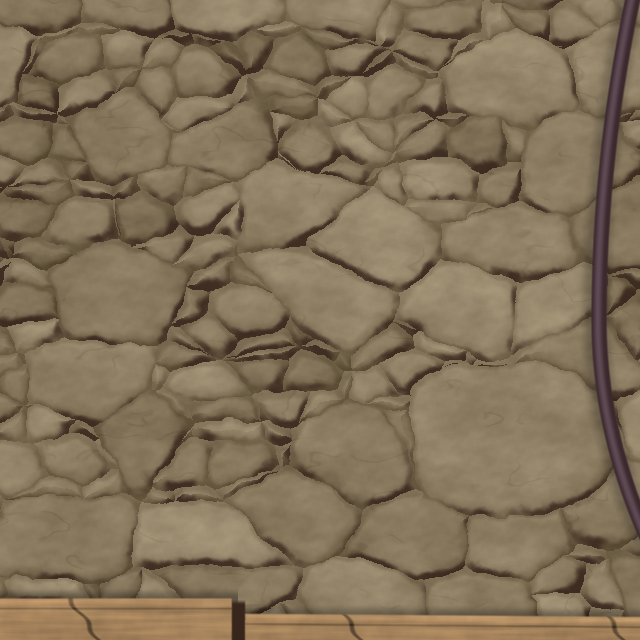
Reproduce this texture procedurally as a Shadertoy shader.

```glsl
// Rubble stone wall with a hanging purple cable and wooden crates at its foot.
#define BIG_STONES vec2(6.0, 8.5)
#define SMALL_STONES vec2(11.0, 16.0)
#define SPLIT_SHARE 0.5
#define ROUNDING 130.0
#define BEVEL 0.022
#define JOINT 0.008
#define CABLE_RADIUS 0.0118
#define SOFT 0.002

const vec3 UMBER = vec3(0.35, 0.29, 0.20);
const vec3 SAND = vec3(0.64, 0.58, 0.47);
const vec3 CREVICE = vec3(0.22, 0.15, 0.115);
const vec3 PLUM = vec3(0.23, 0.16, 0.18);
const vec3 PLUM_LIGHT = vec3(0.37, 0.29, 0.33);
const vec3 PINE = vec3(0.67, 0.53, 0.37);

// edge: distance to the joint, side: direction towards it
struct Stone { float edge; vec2 side; float id; };

float hash(vec2 p) {
    return fract(sin(dot(p, vec2(127.1, 311.7))) * 43758.5);
}

// Layered sines, each octave turned and bent by the next axis
float sines(vec2 p) {
    float sum = 0.0, amp = 0.5;
    for (int i = 0; i < 5; i++) {
        p = mat2(0.8, -0.6, 0.6, 0.8) * p * 1.7 + 1.3;
        sum += amp * sin(p.x + 1.5 * sin(p.y));
        amp *= 0.6;
    }
    return sum;
}

// Jittered seed; alternate courses are shifted like masonry
vec2 seedPoint(vec2 cell, float salt) {
    vec2 jitter = vec2(hash(cell + salt), hash(cell + salt + 37.0)) - 0.5;
    return cell + 0.5 + 0.7 * jitter + vec2(0.4 * mod(cell.y, 2.0) - 0.2, 0.0);
}

// Cellular stones with rounded corners, measured in canvas units
Stone cells(vec2 p, vec2 scale, float salt) {
    vec2 g = p * scale, home = floor(g), toHome = vec2(9.0);
    vec2 base = home;
    for (int j = -1; j <= 1; j++)
    for (int i = -1; i <= 1; i++) {
        vec2 cell = base + vec2(i, j);
        vec2 r = seedPoint(cell, salt) - g;
        if (dot(r, r) < dot(toHome, toHome)) { toHome = r; home = cell; }
    }
    float total = 0.0;
    vec2 side = vec2(0.0);
    for (int j = -2; j <= 2; j++)
    for (int i = -2; i <= 2; i++) {
        if (i == 0 && j == 0) continue;
        vec2 r = seedPoint(home + vec2(i, j), salt) - g;
        vec2 across = (r - toHome) * scale;
        float d = dot(0.5 * (toHome + r), r - toHome) / length(across);
        float weight = exp(-ROUNDING * d);
        total += weight;
        side += weight * normalize(across);
    }
    return Stone(-log(total) / ROUNDING, side / total, hash(home + salt * 3.0));
}

// Large stones, some split into small ones, around one boulder
Stone masonry(vec2 p) {
    Stone s = cells(p, BIG_STONES, 1.0);
    if (fract(s.id * 17.0) < SPLIT_SHARE) {
        Stone f = cells(p, SMALL_STONES, 5.0);
        if (f.edge < s.edge) { s.edge = f.edge; s.side = f.side; }
        s.id = fract(s.id + f.id);
    }
    vec2 q = (p - vec2(0.797, 0.316)) / vec2(0.163, 0.122);
    vec2 q3 = pow(abs(q), vec2(2.5));
    float d = 0.12 * (1.0 - pow(q3.x + q3.y, 0.4));
    vec2 outward = normalize(q + 1e-4);
    if (d > 0.0) return Stone(d, outward, 0.52);
    if (-d < s.edge) { s.edge = -d; s.side = -outward; }
    return s;
}

vec3 wall(vec2 uv) {
    vec2 p = uv + 0.011 * vec2(sines(uv * 9.0), sines(uv * 9.0 + 7.0));
    p += 0.003 * vec2(sines(uv * 45.0), sines(uv * 45.0 + 3.0));
    Stone s = masonry(p);
    vec2 own = uv + 40.0 * s.id;
    float patches = sines(own * vec2(13.0, 20.0));
    float grain = sines(own * vec2(55.0, 85.0));
    float wear = sines(uv * 16.0 + 4.0);

    // Faces, bevels lit from the upper left, and joints
    float tone = 0.73 + 0.32 * (s.id - 0.5) + 0.13 * patches + 0.07 * grain;
    float lit = dot(s.side, vec2(-0.5, 0.86));
    float rim = 1.0 - smoothstep(0.0, BEVEL, s.edge);
    float joint = 1.0 - smoothstep(0.0, JOINT, s.edge - 0.003 * wear);
    tone += rim * (0.2 * lit - 0.13) - 0.27 * joint;
    float crack = 1.0 - smoothstep(0.0, 0.09, abs(sines(own * vec2(9.0, 17.0) + 2.0)));
    tone -= 0.13 * crack * smoothstep(0.0, 0.5, wear);
    float deep = 1.0 - smoothstep(0.001, 0.011, s.edge - 0.003 * wear);
    deep *= smoothstep(-0.1, 0.6, -lit) * smoothstep(-0.3, 0.5, wear);
    return mix(mix(UMBER, SAND, clamp(tone, -0.1, 1.12)), CREVICE, 0.85 * deep);
}

// Box face: grain, pale upper lip and a slanted strand of twine
vec3 crate(vec2 uv, float top) {
    float tone = 0.96 + 0.08 * sines(uv * vec2(7.0, 130.0)) + 0.04 * sines(uv * 40.0);
    tone += 0.1 * smoothstep(0.014, 0.004, top - uv.y);
    tone -= 0.2 * smoothstep(0.003, 0.0, abs(top - uv.y - 0.016));
    for (int i = 0; i < 3; i++) {
        float x = 0.13 + 0.41 * float(i) + 0.7 * (0.035 - uv.y);
        tone -= 0.4 * smoothstep(0.006, 0.001, abs(uv.x - x + 0.004 * sin(uv.y * 150.0)));
    }
    return PINE * tone;
}

void mainImage(out vec4 fragColor, in vec2 fragCoord) {
    vec2 uv = fragCoord / iResolution.xy;
    vec3 color = wall(uv);

    // Cable bowing away from the right border
    float h = uv.y - 0.5;
    float bend = h > 0.0 ? 0.21 : 0.65;
    float d = (uv.x - 0.936 - bend * h * h) / sqrt(1.0 + 4.0 * bend * bend * h * h);
    color *= 1.0 - 0.22 * smoothstep(0.03, 0.008, abs(d + 0.004));
    vec3 cable = mix(PLUM, PLUM_LIGHT, smoothstep(0.01, 0.0, abs(d + 0.002)));
    color = mix(color, cable, smoothstep(SOFT, -SOFT, abs(d) - CABLE_RADIUS));

    // Crates with a dark gap between them
    float right = smoothstep(-SOFT, SOFT, uv.x - 0.383);
    float left = smoothstep(SOFT, -SOFT, uv.x - 0.362);
    float top = uv.x < 0.372 ? 0.065 : 0.041 - 0.008 * (uv.x - 0.38);
    color *= 1.0 - 0.3 * smoothstep(0.018, 0.0, uv.y - top);
    color = mix(color, CREVICE, (1.0 - left) * (1.0 - right) * smoothstep(0.064, 0.055, uv.y));
    float wood = max(left, right) * smoothstep(SOFT, -SOFT, uv.y - top);
    color = mix(color, crate(uv, top), wood);
    fragColor = vec4(color, 1.0);
}
```
